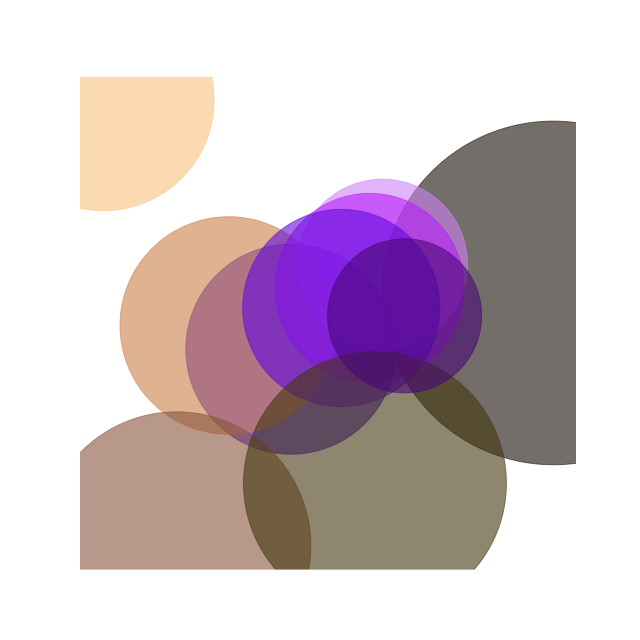
A WebGL 1 fragment shader for this background:

```glsl
precision highp float;
// Translucent discs with thin rims, layered on white inside a rectangular frame.
// Each disc is a circle distance function blended over the discs painted before
// it; a box distance function trims the finished stack to the frame.

uniform vec2 u_resolution;

#define OPACITY 0.6
#define RIM_WIDTH 0.0014
#define FRAME_MIN vec2(0.125, 0.110)
#define FRAME_MAX vec2(0.900, 0.880)
#define PAPER vec3(1.0)

// Antialiased coverage of a signed distance; pixel is one pixel in canvas units.
float coverage(float dist, float pixel) {
  return clamp(0.5 - dist / pixel, 0.0, 1.0);
}

float boxDistance(vec2 p, vec2 lower, vec2 upper) {
  vec2 q = abs(p - 0.5 * (lower + upper)) - 0.5 * (upper - lower);
  return length(max(q, 0.0)) + min(max(q.x, q.y), 0.0);
}

// Blends a filled disc, then its rim in the same ink, over the base colour.
vec3 paintDisc(vec3 base, vec2 p, float pixel, vec2 center, float radius, vec3 ink) {
  float dist = length(p - center) - radius;
  float fill = coverage(dist, pixel);
  float rim = coverage(abs(dist) - 0.5 * RIM_WIDTH, pixel);
  rim = min(rim, RIM_WIDTH / pixel);
  base = mix(base, ink, OPACITY * fill);
  return mix(base, ink, OPACITY * rim);
}

void main() {
  // Centred square canvas with its origin at the lower left.
  float side = min(u_resolution.x, u_resolution.y);
  float pixel = 1.0 / side;
  vec2 p = (gl_FragCoord.xy - 0.5 * (u_resolution - side)) * pixel;

  // Inks
  vec3 charcoal = vec3(0.085, 0.050, 0.020);
  vec3 peach    = vec3(0.975, 0.755, 0.500);
  vec3 indigo   = vec3(0.220, 0.000, 0.750);
  vec3 tan_     = vec3(0.790, 0.500, 0.285);
  vec3 brown    = vec3(0.535, 0.325, 0.235);
  vec3 lilac    = vec3(0.800, 0.510, 0.955);
  vec3 orchid   = vec3(0.715, 0.120, 0.970);
  vec3 violet   = vec3(0.385, 0.030, 0.870);
  vec3 olive    = vec3(0.260, 0.210, 0.050);
  vec3 plum     = vec3(0.280, 0.025, 0.460);

  // Discs from back to front
  vec3 color = PAPER;
  color = paintDisc(color, p, pixel, vec2(0.8646, 0.5423), 0.2685, charcoal);
  color = paintDisc(color, p, pixel, vec2(0.1615, 0.8438), 0.1730, peach);
  color = paintDisc(color, p, pixel, vec2(0.4544, 0.4544), 0.1641, indigo);
  color = paintDisc(color, p, pixel, vec2(0.3574, 0.4915), 0.1699, tan_);
  color = paintDisc(color, p, pixel, vec2(0.2760, 0.1470), 0.2096, brown);
  color = paintDisc(color, p, pixel, vec2(0.5977, 0.5872), 0.1328, lilac);
  color = paintDisc(color, p, pixel, vec2(0.5775, 0.5501), 0.1478, orchid);
  color = paintDisc(color, p, pixel, vec2(0.5332, 0.5189), 0.1540, violet);
  color = paintDisc(color, p, pixel, vec2(0.5859, 0.2448), 0.2054, olive);
  color = paintDisc(color, p, pixel, vec2(0.6322, 0.5065), 0.1204, plum);

  // Trim to the frame
  float inside = coverage(boxDistance(p, FRAME_MIN, FRAME_MAX), pixel);
  gl_FragColor = vec4(mix(PAPER, color, inside), 1.0);
}
```
